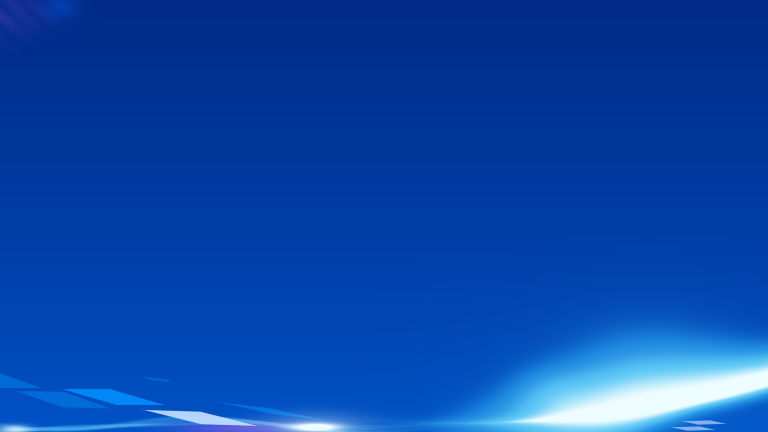
This background is drawn by a Shadertoy shader. Its source:

```glsl
// Deep blue backdrop with a glowing horizon at lower right, glassy tiles and light strands.

const vec3 SKY_TOP = vec3(0.0, 0.165, 0.53);
const vec3 SKY_LOW = vec3(0.0, 0.325, 0.78);
const vec3 AZURE = vec3(0.12, 0.54, 0.88);
const vec3 CYAN = vec3(0.36, 0.78, 0.96);
const vec3 ICE = vec3(0.93, 0.99, 1.0);
const vec3 TILE_BLUE = vec3(0.0, 0.46, 0.88);
const vec3 TILE_BRIGHT = vec3(0.0, 0.56, 1.0);
const vec3 TILE_PALE = vec3(0.76, 0.87, 1.0);
const vec3 VIOLET = vec3(0.62, 0.36, 0.92);

float gauss(float x, float width) {
    return exp(-x * x / (width * width));
}

// Soft elliptical spot of light
float spot(vec2 p, vec2 center, vec2 radius) {
    vec2 q = (p - center) / radius;
    return exp(-dot(q, q));
}

float cross2(vec2 a, vec2 b) {
    return a.x * b.y - a.y * b.x;
}

// Parallelogram mask spanned by half edges a and b
float tile(vec2 p, vec2 center, vec2 a, vec2 b, float pixel) {
    vec2 q = p - center;
    float area = cross2(a, b);
    vec2 local = abs(vec2(cross2(q, b), cross2(a, q)) / area);
    vec2 inside = (1.0 - local) * abs(area) / vec2(length(b), length(a));
    return smoothstep(-0.7 * pixel, 0.7 * pixel, min(inside.x, inside.y));
}

// Colour of light as it rises from the backdrop to white
vec3 lightRamp(vec3 base, float g) {
    vec3 col = mix(base, AZURE, smoothstep(0.0, 0.3, g));
    col = mix(col, CYAN, smoothstep(0.22, 0.65, g));
    return mix(col, ICE, smoothstep(0.58, 1.0, g));
}

float ridgeHeight(float x) {
    float t = x - 1.05;
    return 0.02 + 0.19 * t * t;
}

// Tall halo above the ridge, short one beneath it, and a hot core
float horizonGlow(vec2 p) {
    float d = p.y - ridgeHeight(p.x);
    float lift = smoothstep(0.93, 1.5, p.x);
    float above = 0.04 + 0.08 * gauss(p.x - 1.45, 0.3);
    float below = mix(0.075, 0.03, smoothstep(1.3, 1.65, p.x));
    float halo = 0.88 * lift * gauss(d, d > 0.0 ? above : below);
    float core = exp(-abs(d) / 0.011) * smoothstep(0.7, 1.45, p.x);
    float aura = 0.1 * spot(p, vec2(1.5, 0.1), vec2(0.42, 0.24));
    return halo + 0.5 * core + aura + 0.15 * spot(p, vec2(1.27, 0.09), vec2(0.09, 0.06));
}

// Fan of thin waves along the lower edge
float strands(vec2 p) {
    float sum = 0.0;
    for (int i = 0; i < 4; i++) {
        float k = float(i);
        float y = 0.009 + 0.004 * k + 0.012 * sin(p.x * (6.0 + k) - 1.0 - 0.6 * k)
                + 0.004 * sin(p.x * 13.0 + k);
        sum += gauss(p.y - y, 0.0035) * (0.4 - 0.06 * k);
    }
    return sum * (1.0 - smoothstep(0.7, 1.2, p.x));
}

// Faint slanted streaks in the upper left corner
float cornerWisps(vec2 p) {
    float across = p.x + 1.1 * (p.y - 1.0);
    float streak = 0.6 + 0.25 * sin(across * 110.0) + 0.15 * sin(across * 67.0 + p.y * 30.0);
    return streak * spot(p, vec2(0.02, 0.97), vec2(0.09, 0.055));
}

void mainImage(out vec4 fragColor, in vec2 fragCoord) {
    vec2 p = fragCoord / iResolution.y;
    p.x *= 1.7778 * iResolution.y / iResolution.x;
    float pixel = 1.0 / iResolution.y;

    // Backdrop and corner light
    vec3 col = mix(SKY_LOW, SKY_TOP, pow(clamp(p.y, 0.0, 1.0), 0.85));
    col = mix(col, vec3(0.3, 0.24, 0.72), 0.5 * cornerWisps(p));
    col += vec3(0.0, 0.07, 0.14) * spot(p, vec2(0.14, 0.985), vec2(0.04, 0.03));

    // Tiles on the left
    col = mix(col, TILE_BLUE, 0.75 * tile(p, vec2(-0.005, 0.119), vec2(0.052, 0.0), vec2(0.048, -0.017), pixel));
    col = mix(col, TILE_BLUE, 0.75 * tile(p, vec2(0.146, 0.075), vec2(0.055, -0.001), vec2(0.054, -0.019), pixel));
    col = mix(col, TILE_BRIGHT, 0.9 * tile(p, vec2(0.262, 0.081), vec2(0.055, 0.0), vec2(0.063, -0.0185), pixel));
    col = mix(col, TILE_BLUE, 0.6 * tile(p, vec2(0.365, 0.1215), vec2(0.025, -0.003), vec2(0.006, -0.0035), pixel));
    col = mix(col, TILE_BRIGHT, 0.5 * tile(p, vec2(0.63, 0.048), vec2(0.06, -0.007), vec2(0.064, -0.014), pixel));

    // Horizon light
    col = lightRamp(col, horizonGlow(p));

    // Strands, violet haze and flares
    col = mix(col, CYAN, min(strands(p), 0.7));
    col = mix(col, VIOLET, 0.6 * spot(p, vec2(0.55, 0.008), vec2(0.14, 0.014)));
    float flare = spot(p, vec2(0.73, 0.011), vec2(0.055, 0.009))
                + 0.4 * spot(p, vec2(0.73, 0.012), vec2(0.12, 0.03))
                + 0.75 * spot(p, vec2(0.035, 0.006), vec2(0.035, 0.01));
    col = mix(col, ICE, min(flare, 1.0));

    // Pale tiles in front
    col = mix(col, TILE_PALE, 0.92 * tile(p, vec2(0.465, 0.0325), vec2(0.065, -0.002), vec2(0.066, -0.0165), pixel));
    for (int i = 0; i < 2; i++) {
        vec2 center = vec2(1.605, 0.008) + float(i) * vec2(0.025, 0.014);
        col = mix(col, TILE_PALE, 0.65 * tile(p, center, vec2(0.032, 0.001), vec2(0.018, -0.004), pixel));
    }

    fragColor = vec4(clamp(col, 0.0, 1.0), 1.0);
}
```
